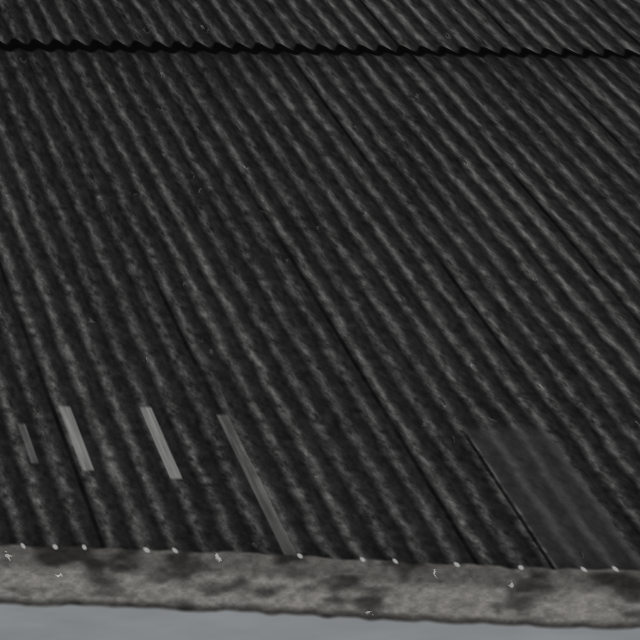
Write a Shadertoy shader that draws this texture.

```glsl
// Weathered corrugated roof in perspective: fanning ridges, lapped seam, repair strips and a stained ledge.
#define VANISH vec2(-0.703, -1.497)  // where the ridges converge, y pointing down
#define RIDGE_PITCH 0.0201           // slope step from ridge to ridge
#define RIDGE_PHASE 0.65
#define GRAIN 0.15                   // strength of the fine mottling
#define VALLEY vec3(0.121, 0.121, 0.122)
#define CREST vec3(0.300, 0.300, 0.297)
#define REPAIR vec3(0.50, 0.50, 0.495)
#define CONCRETE vec3(0.455, 0.447, 0.432)
#define GUTTER vec3(0.53, 0.545, 0.555)

float hash(vec2 p) {
    p = fract(p * vec2(0.1031, 0.1137));
    p += dot(p, p.yx + 33.33);
    return fract((p.x + p.y) * p.x * 37.7);
}

float valueNoise(vec2 p) {
    vec2 i = floor(p), f = fract(p);
    f = f * f * (3.0 - 2.0 * f);
    return mix(mix(hash(i), hash(i + vec2(1, 0)), f.x),
               mix(hash(i + vec2(0, 1)), hash(i + vec2(1, 1)), f.x), f.y);
}

float layered(vec2 p) {
    return 0.55 * valueNoise(p) + 0.3 * valueNoise(p * 2.1 + 17.0) + 0.15 * valueNoise(p * 4.3 + 41.0);
}

// Cellular noise: distance to the nearest point, and that point's random id
vec2 cellular(vec2 p) {
    vec2 cell = floor(p), best = vec2(9.0, 0.0);
    for (int j = -1; j <= 1; j++)
    for (int i = -1; i <= 1; i++) {
        vec2 c = cell + vec2(i, j);
        float d = length(c + vec2(hash(c + 3.0), hash(c + 71.0)) - p);
        if (d < best.x) best = vec2(d, hash(c + 137.0));
    }
    return best;
}

// Soft-edged interval
float band(float x, float lo, float hi, float soft) {
    return smoothstep(lo - soft, lo + soft, x) * (1.0 - smoothstep(hi - soft, hi + soft, x));
}

void mainImage(out vec4 fragColor, in vec2 fragCoord) {
    vec2 p = fragCoord / iResolution.xy;
    p.y = 1.0 - p.y;
    float soft = max(1.0 / iResolution.y, 0.0012);
    float depth = p.y - VANISH.y;

    // Ridge coordinate: whole numbers lie on the crests
    float ridge = (p.x - VANISH.x) / depth / RIDGE_PITCH - RIDGE_PHASE;
    float seamY = 0.064 + 0.018 * p.x;
    float scallop = seamY + 0.0045 * cos(6.2832 * ridge);
    ridge += 0.25 * (1.0 - step(seamY + 0.005, p.y));
    float wander = ridge + 0.16 * (valueNoise(vec2(ridge * 1.5, p.y * 40.0)) - 0.5);
    float id = floor(wander + 0.5);
    float across = wander - id;

    // Corrugation, with uneven wear from ridge to ridge
    float grain = layered(vec2(ridge * 5.5, p.y * 120.0));
    float wear = layered(p * 6.0 + 9.0);
    float crest = exp(-24.0 * across * across);
    float strength = (0.6 + 0.4 * hash(vec2(id, 5.0))) * (0.5 + 0.35 * wear + 0.55 * grain);
    vec3 col = mix(VALLEY, CREST, crest * strength);
    col += GRAIN * (grain - 0.5) * (0.6 + 0.9 * crest);
    col += 0.02 * (wear - 0.4);
    col *= 1.0 - 0.2 * exp(-90.0 * pow(across + 0.34, 2.0));

    // Side laps: a thin dark groove on every sixth ridge
    float lap = abs(mod(ridge + 3.35, 6.0) - 3.0);
    col *= 1.0 - 0.4 * (1.0 - smoothstep(0.03, 0.11, lap)) * smoothstep(0.35, 0.65, wear);

    // Smooth replacement sheet
    float sheet = band(ridge, 32.15, 35.05, 0.05) * smoothstep(0.664, 0.676, p.y);
    vec3 sheetCol = vec3(0.175 + 0.07 * crest + 0.06 * (grain - 0.5));
    col = mix(col, sheetCol, 0.85 * sheet);
    col *= 1.0 - 0.6 * band(ridge, 31.99, 32.1, 0.04) * smoothstep(0.67, 0.69, p.y);
    col += 0.10 * band(ridge, 32.13, 32.2, 0.04) * smoothstep(0.67, 0.70, p.y) * grain;

    // Repair strips: ridge, top, bottom, opacity
    vec4 strips[4] = vec4[4](vec4(16.32, 0.662, 0.724, 0.50), vec4(18.1, 0.635, 0.735, 0.88),
                             vec4(21.04, 0.636, 0.748, 0.92), vec4(23.7, 0.648, 0.872, 0.52));
    for (int i = 0; i < 4; i++) {
        vec4 s = strips[i];
        float halfWidth = i == 0 ? 0.14 : 0.21;
        float mask = band(ridge - s.x, -halfWidth, halfWidth, 0.05) * band(p.y, s.y, s.z, 2.0 * soft);
        float streak = valueNoise(vec2(ridge * 12.0, p.y * 30.0));
        col = mix(col, REPAIR * (0.82 + 0.3 * streak), mask * s.w);
    }

    // Pale lichen specks
    vec2 speck = cellular(p * 30.0 + 0.6 * grain);
    col += 0.2 * step(0.95, speck.y) * (1.0 - smoothstep(0.04, 0.16, speck.x)) * grain;

    // Scalloped seam between the upper and lower sheets
    float gap = mix(0.014, 0.008, p.x);
    col *= 1.0 - 0.35 * smoothstep(scallop, scallop + gap, p.y) * exp(-45.0 * max(p.y - scallop, 0.0));
    float gapEnd = mix(scallop, seamY, 0.4) + gap;
    col = mix(col, vec3(0.025), 0.95 * band(p.y, scallop, gapEnd, 1.5 * soft));

    // Concrete ledge with stains and a dark lower lip
    float ledgeY = 0.853 + 0.037 * smoothstep(0.0, 1.0, p.x) + 0.006 * (valueNoise(p * vec2(45.0, 9.0)) - 0.5);
    float below = p.y - ledgeY;
    col *= 1.0 - 0.25 * exp(-60.0 * max(-below, 0.0));
    float stain = smoothstep(0.53, 0.75, layered(p * vec2(11.0, 24.0) + 4.0));
    vec3 ledge = CONCRETE * (0.74 + 0.26 * smoothstep(0.025, 0.045, below));
    ledge *= (0.76 + 0.46 * layered(p * vec2(90.0, 130.0))) * (1.0 - 0.5 * stain);
    ledge *= 1.0 - 0.5 * smoothstep(0.077, 0.09, below);
    ledge += 0.3 * step(0.9, speck.y) * (1.0 - smoothstep(0.06, 0.18, speck.x));
    col = mix(col, ledge, smoothstep(-2.0 * soft, 2.0 * soft, below));

    // Pale fixings along the ledge, on some crests
    vec2 fixing = vec2(across * RIDGE_PITCH * depth, below);
    col = mix(col, vec3(0.62), step(0.6, hash(vec2(id, 19.0))) * (1.0 - smoothstep(0.002, 0.006, length(fixing))));

    // Gutter
    vec3 gutter = GUTTER * (0.9 + 0.12 * layered(p * vec2(9.0, 40.0)));
    col = mix(col, gutter, smoothstep(0.088, 0.096, below));

    fragColor = vec4(clamp(col, 0.0, 1.0), 1.0);
}
```
